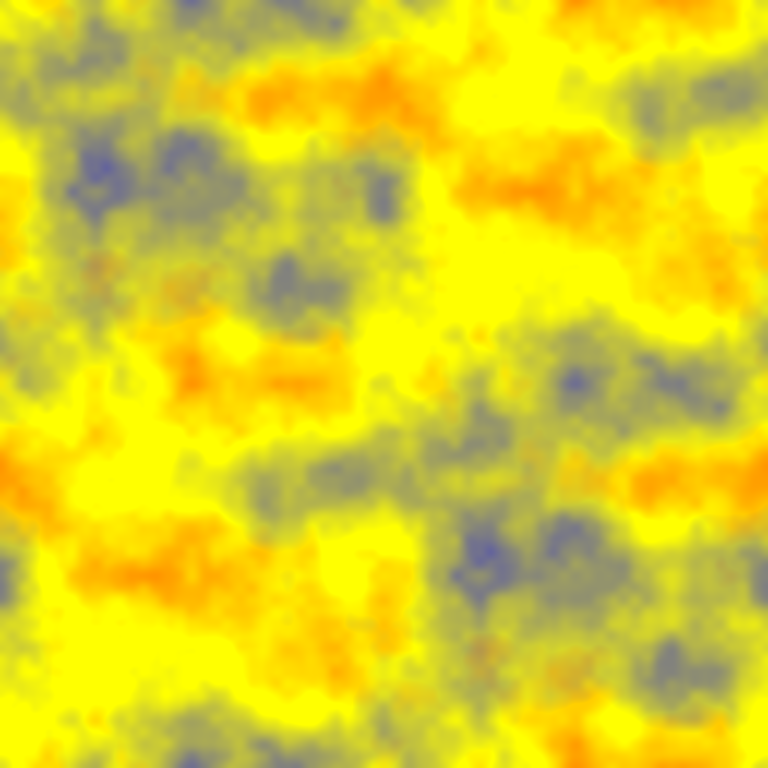
Give the GLSL for this texture, as a three.js fragment shader.

```glsl
// Cloudy yellow surface with soft orange and slate-blue stains.
// Two wrapping fractal value-noise fields tint the yellow base: one towards
// red, one towards blue. The pattern also repeats by a diagonal half shift.

varying vec2 vUv;

const vec3 YELLOW = vec3(1.0, 1.0, 0.0);
const vec3 RED = vec3(1.0, 0.0, 0.0);
const vec3 BLUE = vec3(0.0, 0.0, 1.0);

const float BASE_CELLS = 8.0;    // even number of cells across the tile
const int OCTAVES = 4;
const float GAIN = 0.5;          // strength of each finer octave
const float CONTRAST = 1.46;
const float WARM_BIAS = -0.05;   // raises or lowers the orange share
const float COOL_BIAS = 0.08;    // raises or lowers the grey-blue share
const float COOL_OWN = 0.90;     // independent part of the cool field
const float COOL_AVOID = 0.44;   // how far cool stains avoid warm ones
const float WARM_SEED = 3.0;
const float COOL_SEED = 11.0;

float hash(vec2 p, float seed) {
  return fract(sin(dot(p, vec2(127.1, 311.7)) + seed * 74.7) * 43758.5453);
}

// Signed lattice value, wrapped over the tile and its diagonal half shift.
// Opposite halves carry opposite signs, so the field averages to zero.
float latticeValue(vec2 cell, float cells, float seed) {
  float halfCells = 0.5 * cells;
  cell -= halfCells * floor(cell.y / halfCells);
  cell.x = mod(cell.x, cells);
  float side = 1.0 - 2.0 * step(halfCells, cell.x);
  cell.x = mod(cell.x, halfCells);
  return side * (hash(cell, seed) - 0.5);
}

float valueNoise(vec2 uv, float cells, float seed) {
  vec2 p = uv * cells;
  vec2 cell = floor(p);
  vec2 f = fract(p);
  f = f * f * (3.0 - 2.0 * f);
  float low = mix(latticeValue(cell, cells, seed),
                  latticeValue(cell + vec2(1.0, 0.0), cells, seed), f.x);
  float high = mix(latticeValue(cell + vec2(0.0, 1.0), cells, seed),
                   latticeValue(cell + vec2(1.0, 1.0), cells, seed), f.x);
  return mix(low, high, f.y);
}

// Sum of octaves; doubling the cell count keeps every octave tileable.
float fractalNoise(vec2 uv, float seed) {
  float sum = 0.0;
  float amplitude = 0.5;
  float cells = BASE_CELLS;
  for (int i = 0; i < OCTAVES; i++) {
    sum += amplitude * valueNoise(uv, cells, seed + float(i) * 5.3);
    amplitude *= GAIN;
    cells *= 2.0;
  }
  return sum;
}

void main() {
  float warmNoise = fractalNoise(vUv, WARM_SEED);
  float coolNoise = COOL_OWN * fractalNoise(vUv, COOL_SEED)
                  - COOL_AVOID * warmNoise;

  // Only the positive part of each field stains the base.
  float warm = clamp(WARM_BIAS + CONTRAST * warmNoise, 0.0, 1.0);
  float cool = clamp(COOL_BIAS + CONTRAST * coolNoise, 0.0, 1.0);

  vec3 color = mix(YELLOW, RED, warm);
  color = mix(color, BLUE, cool);
  gl_FragColor = vec4(color, 1.0);
}
```
